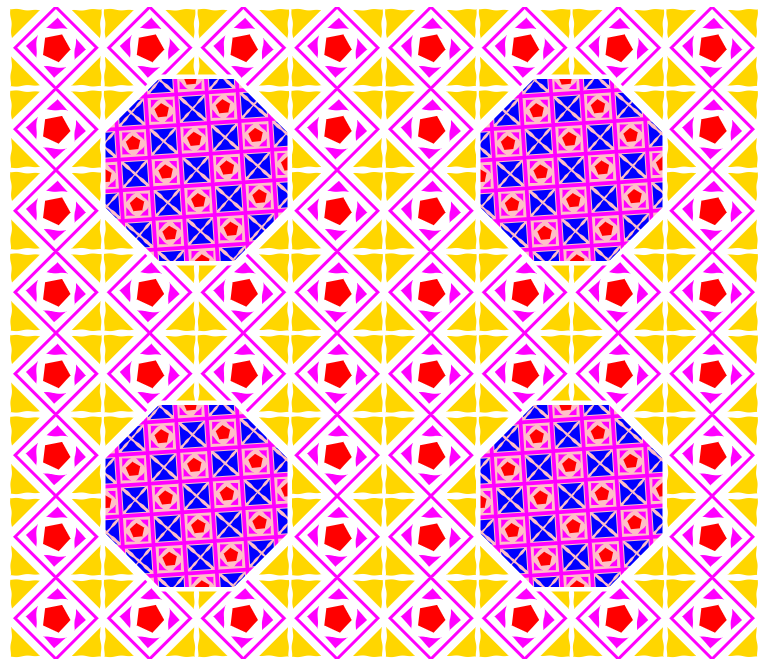
This pattern is drawn by a WebGL 2 fragment shader. Its source:

```glsl
#version 300 es
precision highp float;
// Diamond tiling with red pentagons and yellow wedges, 8 by 8 cells,
// with an octagonal medallion in the middle of every 4 by 4 block. Medallions
// hold the same motif, turned, shrunk and recoloured as a checkerboard.

#define CANVAS_H 666.0            // design units over the canvas height
#define CELL vec2(93.75, 81.5)    // one diamond cell
#define CELLS_HALF 4.0            // cells from the centre to each border
#define DIAMOND 40.75             // half diagonal of the diamond outline
#define LINE 1.5                  // half width of the diamond outline
#define PENTAGON 14.7             // pentagon radius
#define WEDGE 34.0                // reach of a wedge cluster
#define OCTAGON 91.0              // medallion apothem
#define BORDER 4.5                // white rim of the medallion
#define GRID 30.7                 // medallion checker size
#define GRID_LINE 1.9             // half width of the medallion grid lines
#define GRID_TILT 0.065           // medallion rotation in radians

uniform vec2 u_resolution;
out vec4 fragColor;

const float DIAG = 0.70711;
const float FIFTH = 1.256637;
const vec3 WHITE = vec3(1.0);
const vec3 PINK = vec3(1.0, 0.75, 0.78);
const vec3 MAGENTA = vec3(1.0, 0.0, 1.0);
const vec3 YELLOW = vec3(1.0, 0.84, 0.0);
const vec3 RED = vec3(1.0, 0.0, 0.0);
const vec3 BLUE = vec3(0.0, 0.0, 1.0);

float pixel;  // size of one pixel in design units

float cover(float d) { return clamp(0.5 - d / pixel, 0.0, 1.0); }
float maxNorm(vec2 p) { return max(abs(p.x), abs(p.y)); }
float sumNorm(vec2 p) { return abs(p.x) + abs(p.y); }

vec2 rotate(vec2 p, float angle) {
    float c = cos(angle), s = sin(angle);
    return vec2(c * p.x - s * p.y, s * p.x + c * p.y);
}

float pentagon(vec2 p, float radius) {
    float a = mod(atan(p.y, p.x) + 0.12, FIFTH) - 0.5 * FIFTH;
    return length(p) * cos(a) - radius * cos(0.5 * FIFTH);
}

// Four small triangles around the pentagon, slightly swirled, with uneven bases
float tips(vec2 p) {
    vec2 t = rotate(p, 0.06);
    float base = 19.3 + 0.5 * sin(0.3 * (t.x + t.y));
    return max((sumNorm(t) - 30.0) * DIAG, base - maxNorm(t));
}

// Four wedges parted by a wavering cross that widens outward
float wedges(vec2 p) {
    vec2 gap = vec2(1.3, 2.0) + 0.05 * abs(p.yx) + 0.5 * sin(0.33 * p.yx + vec2(0.6, 2.0));
    vec2 inner = gap - abs(p);
    return max(max(inner.x, inner.y), (sumNorm(p) - WEDGE) * DIAG);
}

vec3 rosette(vec3 color, vec2 p, float size) {
    color = mix(color, MAGENTA, cover(tips(p) * size));
    return mix(color, RED, cover(pentagon(p, PENTAGON) * size));
}

vec3 ground(vec2 p) {
    vec2 center = mod(p, CELL) - 0.5 * CELL;
    vec2 corner = mod(p + 0.5 * CELL, CELL) - 0.5 * CELL;
    vec3 color = mix(WHITE, YELLOW, cover(wedges(corner)));
    float outline = abs(sumNorm(center) - DIAMOND) * DIAG - LINE;
    color = mix(color, MAGENTA, cover(outline));
    return rosette(color, center, 1.0);
}

vec3 medallion(vec2 p) {
    vec2 g = rotate(p, -GRID_TILT) / GRID + 0.5;
    vec2 id = floor(g);
    vec2 local = (g - id - 0.5) * GRID;
    float size = GRID * DIAG / (DIAMOND + 1.25);
    vec2 q = rotate(local, 0.785398) / size;  // into the diamond's frame

    // Alternate wedge squares and rosettes
    bool isWedge = mod(id.x + id.y, 2.0) < 0.5;
    vec3 color = isWedge ? mix(PINK, BLUE, cover(wedges(q) * size))
                         : rosette(PINK, q, size);
    float grid = 0.5 * GRID - maxNorm(local) - GRID_LINE;
    return mix(color, MAGENTA, cover(grid));
}

void main() {
    pixel = CANVAS_H / u_resolution.y;
    vec2 p = (gl_FragCoord.xy - 0.5 * u_resolution) * pixel;

    // Tiled ground, cut off at the white margin
    vec2 edge = abs(p) - CELLS_HALF * CELL;
    vec3 color = mix(WHITE, ground(p), cover(max(edge.x, edge.y)));

    // One medallion in each block
    vec2 block = mod(p, 4.0 * CELL) - 2.0 * CELL;
    float octagon = max(maxNorm(block), sumNorm(block) * DIAG) - OCTAGON;
    color = mix(color, WHITE, cover(octagon - BORDER));
    color = mix(color, medallion(block), cover(octagon));
    fragColor = vec4(color, 1.0);
}
```
